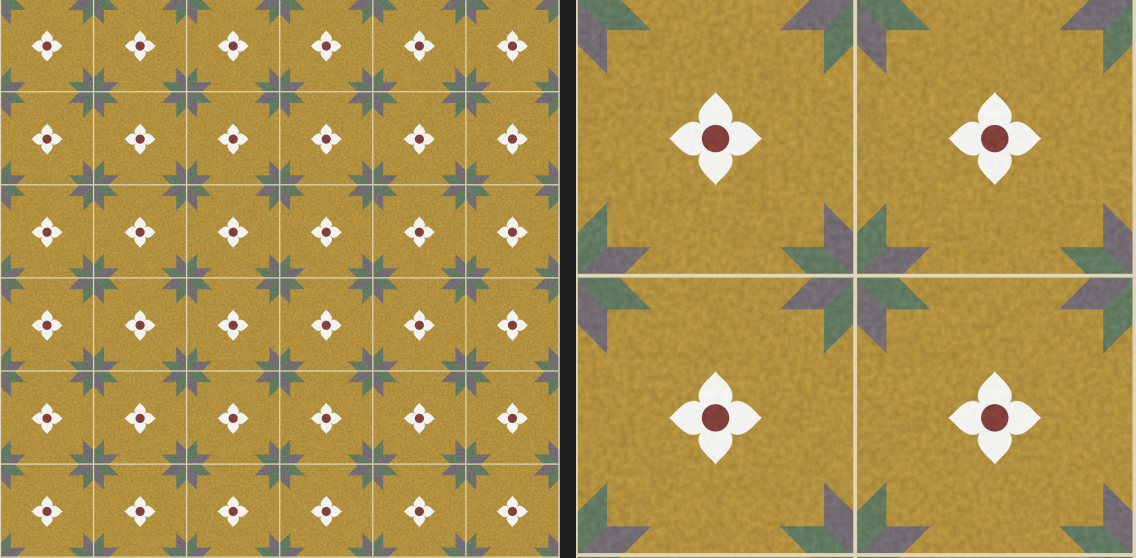
Left, the full canvas; right, a detail of the centre.
Write a Shadertoy shader that draws this pattern.

```glsl
#define TILES_ACROSS 6.016
#define STAR_SIDE 0.158
#define PETAL_LENGTH 0.167
#define DISC_RADIUS 0.049
#define GROUT_HALF_WIDTH 0.0068
#define GRAIN_AMOUNT 0.11
#define GOLD vec3(0.695, 0.565, 0.245)
#define GREEN vec3(0.385, 0.475, 0.38)
#define PURPLE vec3(0.45, 0.425, 0.45)
#define WHITE vec3(0.95, 0.95, 0.94)
#define RED vec3(0.51, 0.25, 0.23)
#define GROUT vec3(0.88, 0.84, 0.72)

const float DIAGONAL = 0.70711;

vec2 randomGradient(vec2 cell) {
    uvec2 k = uvec2(ivec2(cell) + 4096);
    uint h = (k.x * 73856093u) ^ (k.y * 19349663u);
    h = (h ^ (h >> 15)) * 2246822519u;
    h ^= h >> 13;
    float angle = float(h & 65535u) / 65536.0 * 6.28319;
    return vec2(cos(angle), sin(angle));
}

float gradientNoise(vec2 p) {
    vec2 cell = floor(p), f = p - cell;
    vec2 e = vec2(0.0, 1.0);
    vec2 u = f * f * f * (f * (f * 6.0 - 15.0) + 10.0);
    float bottom = mix(dot(randomGradient(cell), f),
                       dot(randomGradient(cell + e.yx), f - e.yx), u.x);
    float top = mix(dot(randomGradient(cell + e), f - e),
                    dot(randomGradient(cell + 1.0), f - 1.0), u.x);
    return mix(bottom, top, u.y);
}

// Eight rhombi around the origin
float starDistance(float major, float minor) {
    return max(minor - STAR_SIDE * DIAGONAL, (major - minor - STAR_SIDE) * DIAGONAL);
}

// Four pointed petals along the axes
float flowerDistance(vec2 p) {
    vec2 q = abs(p);
    float major = max(q.x, q.y), minor = min(q.x, q.y);
    float t = clamp(major / PETAL_LENGTH, 0.0, 1.0);
    float halfWidth = 0.33 * pow(t, 1.15) * pow(1.0 - t, 1.3);
    return max((minor - halfWidth) * 0.8, major - PETAL_LENGTH);
}

void mainImage(out vec4 fragColor, in vec2 fragCoord) {
    float pixel = TILES_ACROSS / iResolution.x;
    float soft = 0.7 * pixel;
    vec2 p = fragCoord * pixel - vec2(0.005, 0.0);
    vec3 color = GOLD;

    // Corner stars with alternating rhombus colours
    vec2 corner = p - round(p);
    vec2 q = abs(corner);
    float major = max(q.x, q.y), minor = min(q.x, q.y);
    float side = sign(corner.x * corner.y * (q.y - q.x));
    float seam = side * min(minor, (major - minor) * DIAGONAL);
    vec3 starColor = mix(PURPLE, GREEN, smoothstep(-soft, soft, seam));
    color = mix(color, starColor, smoothstep(soft, -soft, starDistance(major, minor)));

    // Flower in the tile centre
    vec2 center = fract(p) - 0.5;
    float petals = smoothstep(soft, -soft, flowerDistance(center));
    color = mix(color, WHITE, petals);
    float disc = smoothstep(soft, -soft, length(center) - DISC_RADIUS);
    color = mix(color, RED, disc);

    // Fine cement grain, faint on the petals
    float grain = gradientNoise(p * 38.0) + 0.6 * gradientNoise(p * 71.0 + 17.0);
    grain += 0.25 * gradientNoise(p * 9.0 + 5.0);
    color *= 1.0 + GRAIN_AMOUNT * grain * mix(1.0, 0.15, petals * (1.0 - disc));

    // Grout, set slightly above the tile motif
    vec2 joint = p - vec2(0.0, 0.009);
    vec2 line = abs(joint - round(joint)) - GROUT_HALF_WIDTH;
    color = mix(color, GROUT, smoothstep(soft, -soft, min(line.x, line.y)));

    fragColor = vec4(color, 1.0);
}
```
